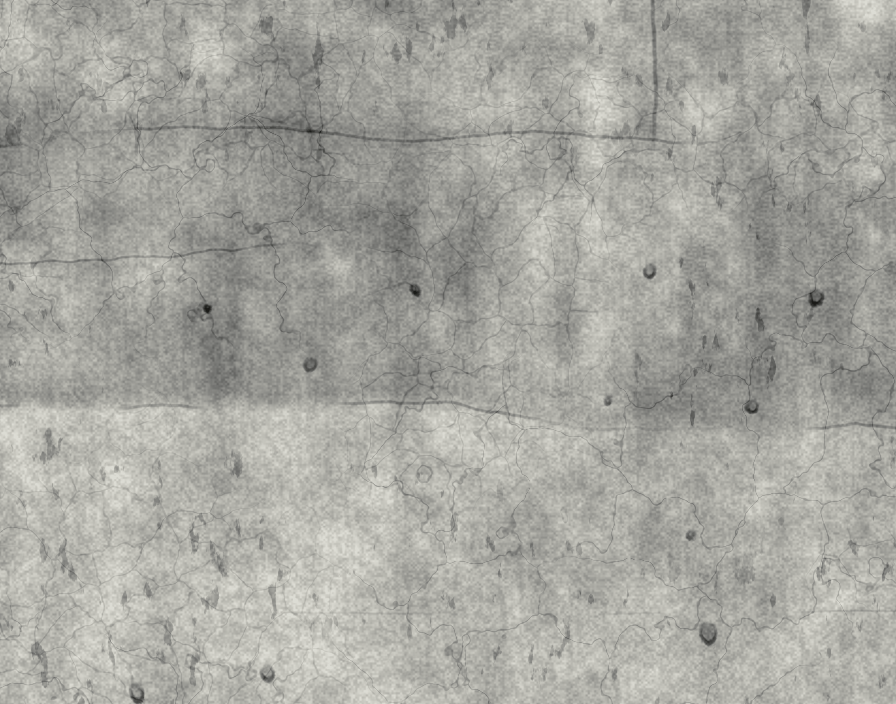
Give the GLSL for this texture, as a WebGL 2 fragment shader.

```glsl
#version 300 es
precision highp float;
// Weathered concrete wall: stained pour seams, hairline cracks, streaks, pits and fine grain.
uniform vec2 u_resolution;
out vec4 fragColor;

const float UPPER_TONE = 0.657;
const float LOWER_TONE = 0.738;
const float TOP_SEAM = 0.81;
const float MID_SEAM = 0.425;
const float LOW_SEAM = 0.13;
const float CRACK_Y = 0.635;
const float JOINT_X = 0.93;
const float BROAD_CONTRAST = 0.26;
const float MOTTLE_CONTRAST = 0.30;
const float STREAK_CONTRAST = 0.17;
const float GRAIN_CONTRAST = 0.13;
const float CRACK_DEPTH = 0.12;
const float HAIRLINE = 0.0011;
const int PIT_COUNT = 11;

float hash(vec2 p) {
  return fract(sin(dot(p, vec2(127.1, 311.7))) * 43758.5453);
}

vec2 hash2(vec2 p) {
  return vec2(hash(p), hash(p + 57.3));
}

float noise(vec2 p) {
  vec2 i = floor(p), f = fract(p);
  f = f * f * (3.0 - 2.0 * f);
  return mix(mix(hash(i), hash(i + vec2(1, 0)), f.x),
             mix(hash(i + vec2(0, 1)), hash(i + vec2(1, 1)), f.x), f.y);
}

float fbm(vec2 p) {
  float sum = 0.0, amp = 0.516;
  for (int i = 0; i < 5; i++) {
    sum += amp * noise(p);
    p = mat2(1.6, 1.2, -1.2, 1.6) * p + 17.7;
    amp *= 0.5;
  }
  return sum;
}

// Distance to the nearest border between scattered cells
float cellEdge(vec2 p) {
  vec2 cell = floor(p), f = fract(p), nearest = vec2(8.0);
  for (int k = 0; k < 9; k++) {
    vec2 g = vec2(k % 3 - 1, k / 3 - 1);
    vec2 r = g + hash2(cell + g) - f;
    if (dot(r, r) < dot(nearest, nearest)) nearest = r;
  }
  float edge = 8.0;
  for (int k = 0; k < 25; k++) {
    vec2 g = vec2(k % 5 - 2, k / 5 - 2);
    vec2 r = g + hash2(cell + g) - f, gap = r - nearest;
    if (dot(gap, gap) > 1e-4) edge = min(edge, dot(0.5 * (r + nearest), normalize(gap)));
  }
  return edge;
}

float line(float d, float width) {
  return 1.0 - smoothstep(width * 0.3, width + 1.0 / u_resolution.y, abs(d));
}

// Signed height above a wavering horizontal seam
float seam(vec2 p, float height, float waver, float seed) {
  return p.y - height - waver * (fbm(vec2(p.x * 5.0, seed)) - 0.5);
}

float cracks(vec2 p, float scale, vec2 warp) {
  float patches = smoothstep(0.42, 0.68, noise(p * 5.0 + scale));
  return patches * line(cellEdge(p * scale + warp) / scale, HAIRLINE);
}

// Round hollows with a shaded lower rim
float pits(vec2 p, float rough) {
  float shade = 0.0;
  for (int i = 0; i < PIT_COUNT; i++) {
    vec2 id = vec2(i, 4.7), h = hash2(id);
    vec2 q = p - vec2(1.28 * h.x, 0.62 * h.y);
    float radius = mix(0.004, 0.012, hash(id + 9.1));
    float d = length(q * vec2(1.0, 0.8)) - radius + 0.012 * (rough - 0.5);
    float rim = line(d, 0.003) * (0.45 - 0.35 * sign(q.y) * smoothstep(0.0, radius, abs(q.y)));
    shade = max(shade, 0.13 * (1.0 - smoothstep(-0.002, 0.003, d)) + 0.35 * rim);
  }
  return shade;
}

void main() {
  vec2 p = gl_FragCoord.xy / u_resolution.y;
  float broad = fbm(p * 3.2 + 2.3), mottle = fbm(p * 13.0), rough = fbm(p * 45.0 + 8.0);
  float top = seam(p, TOP_SEAM, 0.05, 3.1);
  float mid = seam(p, MID_SEAM - 0.035 * smoothstep(0.6, 1.0, p.x), 0.05, 8.4);
  float low = seam(p, LOW_SEAM, 0.015, 5.6);
  float upper = smoothstep(-0.015, 0.025, mid + 0.03 * (mottle - 0.5));
  float left = 1.0 - smoothstep(0.25, 0.85, p.x);

  // Base tone, mottling and rain streaks
  float tone = mix(LOWER_TONE - 0.055 * smoothstep(0.65, 1.2, p.x), UPPER_TONE, upper);
  float contrast = mix(0.65, 1.0, upper);
  tone += contrast * (BROAD_CONTRAST * (broad - 0.5) + MOTTLE_CONTRAST * (mottle - 0.5));
  tone += contrast * STREAK_CONTRAST * (fbm(p * vec2(26.0, 3.5) + 4.0) - 0.5);
  tone += 0.16 * (rough - 0.5);
  tone += 0.035 * (1.0 - upper) * exp(-abs(mid) / 0.06) * (0.4 + left);

  // Soot gathered above the seams
  float soot = smoothstep(0.35, 0.7, 0.5 * mottle + 0.5 * rough);
  tone -= 0.17 * soot * exp(-abs(top - 0.008) / 0.018) * (0.35 + left);
  tone -= 0.19 * soot * upper * exp(-abs(mid) / 0.035) * (0.4 + left);
  tone -= 0.07 * left * soot * smoothstep(-0.16, -0.02, top) * step(top, 0.0);

  // Seam lines, long crack and vertical joints
  float broken = smoothstep(0.35, 0.6, noise(p * vec2(9.0, 4.0) + 3.0));
  tone -= 0.15 * broken * (line(top, 0.002) + line(mid, 0.002));
  tone -= 0.08 * broken * line(low, HAIRLINE);
  tone -= 0.15 * line(seam(p, CRACK_Y, 0.07, 1.7), 0.0014) * (1.0 - smoothstep(0.3, 0.5, p.x));
  float joint = p.x - JOINT_X - 0.025 * (fbm(vec2(2.2, p.y * 9.0)) - 0.5);
  tone -= 0.17 * broken * line(joint, 0.003) * smoothstep(0.76, 0.84, p.y);
  float board = (fract(p.x / 0.245 + 0.2) - 0.5) * 0.245 + 0.006 * (mottle - 0.5);
  tone -= 0.035 * soot * exp(-abs(board) / 0.006);

  // Hairline crack network
  vec2 warp = 1.5 * vec2(fbm(p * 9.0 + 5.0), fbm(p * 9.0 + 31.0));
  tone -= CRACK_DEPTH * (cracks(p, 7.0, warp) + 0.7 * cracks(p, 17.0, warp * 1.4));

  // Chips, pits and grain
  float chipArea = mix(smoothstep(0.55, 0.75, noise(p * 4.0 + 6.0)), 0.8, smoothstep(0.6, 0.9, p.y));
  tone -= 0.17 * chipArea * smoothstep(0.69, 0.77, fbm(p * vec2(62.0, 27.0) + 12.0));
  tone -= pits(p, rough);
  tone += GRAIN_CONTRAST * (noise(p * 330.0) - 0.5) + 0.08 * (noise(p * 170.0 + 40.0) - 0.5);

  // Light areas lean warm, dark ones stay neutral
  tone = clamp(tone, 0.1, 0.86);
  float warmth = smoothstep(0.4, 0.8, tone);
  fragColor = vec4(tone + 0.004 * warmth, tone + 0.002, tone - 0.008 - 0.022 * warmth, 1.0);
}
```
